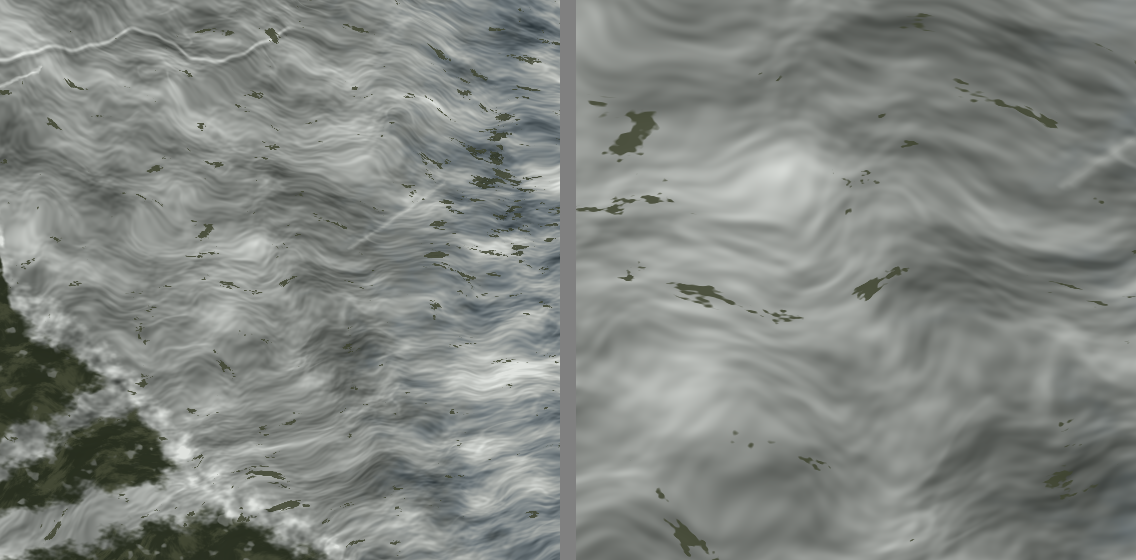
Left: the whole. Right: its middle third, enlarged.
Write a Shadertoy shader that draws this texture.

```glsl
// Grey, wind-drawn foam over dark green water, with a lumpy foam shore at lower left.
// Stretched gradient noise gives clouds and streaks; a height difference gives fine
// relief; distance masks place the shore, the open water and the thin bright seams.

const vec3 DEEP_WATER = vec3(0.145, 0.17, 0.11);
const vec3 OLIVE_WATER = vec3(0.25, 0.27, 0.19);
const vec3 GREY_TINT = vec3(-0.007, 0.007, -0.009);
const vec3 BLUE_TINT = vec3(-0.025, 0.0, 0.035);

vec2 gradientAt(vec2 cell) {
    float angle = 6.2832 * fract(sin(dot(cell, vec2(127.1, 311.7))) * 43758.5);
    return vec2(cos(angle), sin(angle));
}

float gradientNoise(vec2 p) {
    vec2 i = floor(p), f = p - i;
    vec2 u = f * f * f * (f * (f * 6.0 - 15.0) + 10.0);
    vec2 e = vec2(1.0, 0.0);
    float low = mix(dot(gradientAt(i), f), dot(gradientAt(i + e), f - e), u.x);
    float high = mix(dot(gradientAt(i + e.yx), f - e.yx),
                     dot(gradientAt(i + e.xx), f - e.xx), u.x);
    return mix(low, high, u.y);
}

float fbm(vec2 p, int octaves, float gain) {
    float sum = 0.0, amplitude = 0.5;
    for (int k = 0; k < octaves; k++) {
        sum += amplitude * gradientNoise(p);
        p = mat2(1.96, 0.3, -0.3, 1.96) * p + 17.3;
        amplitude *= gain;
    }
    return sum;
}

float segmentDistance(vec2 p, vec2 a, vec2 b) {
    vec2 ab = b - a;
    return length(p - a - ab * clamp(dot(p - a, ab) / dot(ab, ab), 0.0, 1.0));
}

// One inside the given distance, falling smoothly to zero over the softness
float inside(float dist, float radius, float softness) {
    return 1.0 - smoothstep(radius - softness, radius + softness, dist);
}

float blob(vec2 p, vec2 centre, vec2 radii) {
    vec2 d = (p - centre) / radii;
    return exp(-dot(d, d));
}

// Bends the plane so streaks rise to the right below and fall to the right above
vec2 flowSpace(vec2 uv) {
    float slope = mix(0.35, -0.4, uv.y);
    vec2 warp = vec2(fbm(uv * 4.0, 3, 0.5), fbm(uv * 5.0 + 31.0, 3, 0.5));
    return vec2(uv.x, uv.y - slope * (uv.x - 0.5)) + warp * vec2(0.12, 0.09);
}

float reliefHeight(vec2 q) {
    return fbm(q * vec2(16.0, 34.0), 3, 0.6);
}

float crease(vec2 p, float width) {
    float line = 1.0 - smoothstep(0.0, width, abs(gradientNoise(p)));
    return line * smoothstep(0.0, 0.35, gradientNoise(p * 0.45 + 9.0));
}

float foamTone(vec2 q, float roughness) {
    float clouds = fbm(q * vec2(4.0, 8.5) + 3.0, 4, 0.55);
    float streaks = fbm(q * vec2(9.0, 26.0) + 50.0, 4, 0.55);
    float relief = reliefHeight(q) - reliefHeight(q + vec2(-0.0015, 0.004));
    float creases = crease(q * vec2(8.0, 17.0), 0.1) + crease(q * vec2(15.0, 30.0) + 70.0, 0.12);
    return 0.525 + roughness * (0.48 * clouds + 0.3 * streaks) + 0.36 * relief + 0.06 * creases;
}

// Signed distance to the diagonal shore, negative on the water side
float shoreDistance(vec2 uv) {
    float shoreY = 0.485 - 0.85 * uv.x + 0.03 * sin(15.0 * (uv.x - 0.07))
                 + 0.12 * exp(-45.0 * uv.x);
    return (uv.y - shoreY) / 1.31;
}

float seamHeight(float x) {
    float wave = 0.028 * sin(22.0 * (x - 0.17)) * smoothstep(0.08, 0.25, x);
    return 0.918 + wave - 0.25 * max(0.1 - x, 0.0) + 0.012 * gradientNoise(vec2(x * 28.0, 4.0));
}

void mainImage(out vec4 fragColor, in vec2 fragCoord) {
    vec2 uv = fragCoord / iResolution.xy;
    vec2 q = flowSpace(uv);
    float ragged = fbm(uv * vec2(16.0, 24.0) + 12.0, 4, 0.6);
    float lumps = fbm(uv * vec2(26.0, 34.0) + 40.0, 3, 0.5);

    // Grey foam, rougher and paler toward the right
    float rightSide = smoothstep(0.6, 0.95, uv.x + 0.3 * ragged);
    float tone = foamTone(q, 1.0 + 0.45 * rightSide) + 0.035 * rightSide;
    tone -= 0.04 * blob(uv, vec2(0.65, 0.33), vec2(0.22, 0.14));

    // Thin winding seams with a shaded lower side
    float seamOffset = uv.y - seamHeight(uv.x);
    float seamSpan = 1.0 - smoothstep(0.5, 0.55, uv.x);
    float seam = inside(abs(seamOffset), 0.003, 0.003) * seamSpan;
    float seamShade = inside(abs(seamOffset + 0.009), 0.003, 0.006) * seamSpan;
    vec2 bent = uv + 0.03 * ragged;
    seam += inside(segmentDistance(bent, vec2(0.0, 0.85), vec2(0.07, 0.875)), 0.003, 0.003);
    seam += 0.6 * inside(segmentDistance(bent, vec2(0.63, 0.56), vec2(0.79, 0.67)), 0.003, 0.004);
    tone += 0.2 * seam - 0.1 * seamShade;

    // Lumpy bright shore and the foam arms crossing the water behind it
    float shore = shoreDistance(uv) + 0.045 * ragged;
    float band = inside(abs(shore), 0.024, 0.016);
    float thinArm = inside(segmentDistance(uv, vec2(0.0, 0.18), vec2(0.21, 0.3)) + 0.07 * ragged, 0.026, 0.014);
    float wideArm = inside(segmentDistance(uv, vec2(-0.02, 0.035), vec2(0.35, 0.12)) + 0.07 * ragged, 0.045, 0.016);
    tone += band * (0.12 + 0.75 * lumps) + thinArm * (0.06 + 0.5 * lumps) + 0.05 * wideArm;

    vec3 color = vec3(clamp(tone, 0.2, 0.88)) + GREY_TINT;
    color += BLUE_TINT * rightSide * smoothstep(0.72, 0.42, tone);

    // Open water, plus small sharp pools breaking through the foam
    float water = inside(shore, -0.024, 0.012) * (1.0 - max(thinArm, wideArm));
    water *= 1.0 - 0.6 * smoothstep(0.14, 0.26, lumps);
    float poolArea = blob(uv, vec2(0.9, 0.67), vec2(0.13, 0.24))
                   + 0.9 * blob(uv, vec2(0.5, 0.12), vec2(0.1, 0.05))
                   + 0.7 * blob(uv, vec2(0.03, 0.57), vec2(0.04, 0.08));
    float poolNoise = fbm(q * vec2(15.0, 34.0) + 90.0, 5, 0.65);
    float pools = smoothstep(0.3, 0.36, poolNoise + 0.2 * min(poolArea, 1.0));
    vec3 waterColor = mix(DEEP_WATER, OLIVE_WATER, smoothstep(-0.1, 0.3, poolNoise + 0.5 * lumps));
    color = mix(color, waterColor, max(water * 0.95, pools * 0.85));

    fragColor = vec4(color, 1.0);
}
```
